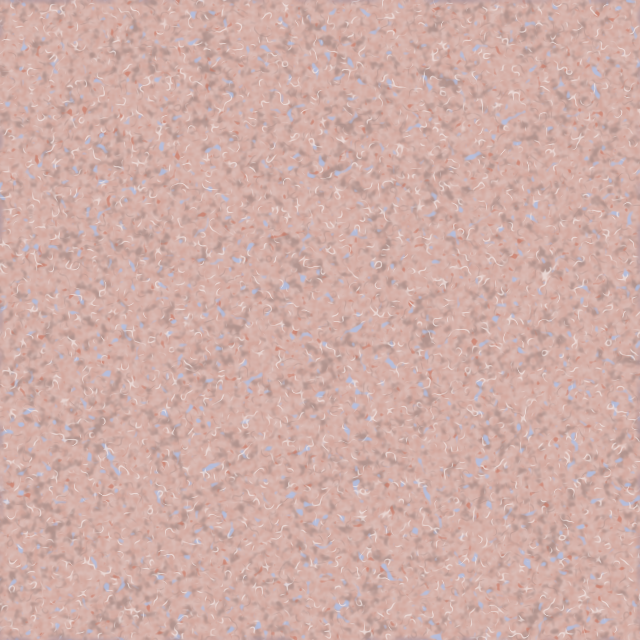
Reproduce this texture procedurally as a WebGL 1 fragment shader.

```glsl
precision highp float;
uniform vec2 u_resolution;

const vec3 ROSE   = vec3(0.83, 0.66, 0.62);
const vec3 PALE   = vec3(0.855, 0.735, 0.71);
const vec3 UMBER  = vec3(0.66, 0.55, 0.53);
const vec3 BLUE   = vec3(0.69, 0.75, 0.89);
const vec3 RUST   = vec3(0.79, 0.46, 0.38);
const vec3 WHITE  = vec3(0.94, 0.89, 0.88);
const vec3 BORDER = vec3(0.66, 0.58, 0.62);

float hash(vec2 p) {
  vec3 q = fract(vec3(p.xyx) * 0.1031);
  q += dot(q, q.yzx + 33.33);
  return fract((q.x + q.y) * q.z);
}

// Dot product of a random unit gradient with the offset from its corner
float corner(vec2 cell, vec2 offset) {
  float angle = 6.2832 * hash(cell);
  return dot(vec2(cos(angle), sin(angle)), offset);
}

float gradientNoise(vec2 p) {
  vec2 i = floor(p);
  vec2 f = p - i;
  vec2 w = f * f * f * (f * (f * 6.0 - 15.0) + 10.0);
  vec2 e = vec2(1.0, 0.0);
  float low  = mix(corner(i, f), corner(i + e, f - e), w.x);
  float high = mix(corner(i + e.yx, f - e.yx), corner(i + e.xx, f - e.xx), w.x);
  return mix(low, high, w.y);
}

// Noise at a given number of cells per canvas, turned and shifted by seed
float layer(vec2 uv, float cells, float seed) {
  float c = cos(seed);
  float s = sin(seed);
  return gradientNoise(mat2(c, s, -s, c) * uv * cells + 150.0 + seed * 37.0);
}

// Thin winding lines along the zero level of a noise layer
float veins(vec2 uv, float cells, float width, float seed) {
  float line = 1.0 - smoothstep(0.0, width, abs(layer(uv, cells, seed)));
  return line * smoothstep(0.05, 0.4, layer(uv, cells * 0.8, seed + 1.3));
}

// Small blots that gather in loose clusters
float specks(vec2 uv, float cells, float low, float high, float seed) {
  float field = layer(uv, cells, seed) + 0.35 * layer(uv, cells * 0.28, seed + 2.1);
  return smoothstep(low, high, field);
}

float mottling(vec2 uv) {
  float field = layer(uv, 62.0, 0.4) + 0.5 * layer(uv, 125.0, 1.1)
              + 0.5 * layer(uv, 14.0, 2.3);
  return smoothstep(-0.05, 0.75, field);
}

void main() {
  vec2 uv = gl_FragCoord.xy / u_resolution;

  // Pink ground with soft brown clouding
  float warmth = 0.5 + 0.9 * layer(uv, 80.0, 3.2) + 0.5 * layer(uv, 150.0, 4.7);
  vec3 color = mix(ROSE, PALE, clamp(warmth, 0.0, 1.0));
  color = mix(color, UMBER, 0.8 * mottling(uv));
  color = mix(color, UMBER, 0.35 * veins(uv, 66.0, 0.16, 5.3));

  // Coloured flecks and pale threads
  color = mix(color, RUST, 0.65 * specks(uv, 92.0, 0.36, 0.68, 6.1));
  color = mix(color, BLUE, 0.85 * specks(uv, 74.0, 0.28, 0.6, 7.4));
  color = mix(color, WHITE, 0.75 * veins(uv, 72.0, 0.15, 8.6));

  // Faint patchy dusk along the rim
  vec2 inset = min(uv, 1.0 - uv);
  float rim = 1.0 - smoothstep(0.0, 0.009, min(inset.x, inset.y));
  float patches = smoothstep(-0.1, 0.4, layer(uv, 22.0, 9.5));
  color = mix(color, BORDER, 0.6 * rim * patches);

  gl_FragColor = vec4(color, 1.0);
}
```
